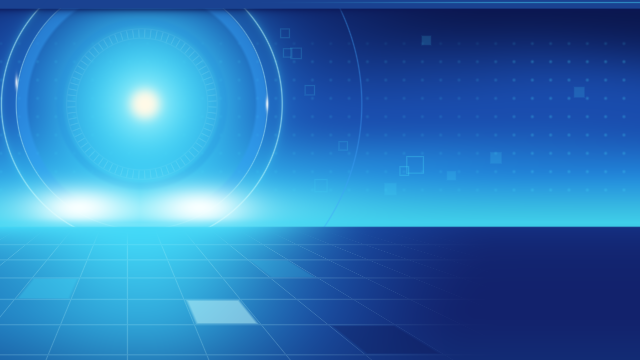
Reproduce this background procedurally as a Shadertoy shader.

```glsl
// A glowing sun inside concentric rings above a bright horizon and a tiled
// floor in perspective. Gradients and distance masks are blended back to
// front, in units of the canvas height.
#define SUN vec2(0.403, 0.711)
#define RING_CENTER vec2(0.394, 0.711)
#define HORIZON 0.370
#define VANISH vec2(0.354, 0.549)
#define TILE_WIDTH 0.412
#define ROW_START 0.2285
#define ROW_RATIO 0.170
#define DOT_STEP 0.0509
#define SQUARES 11
#define TICKS 76.0

const vec3 NAVY = vec3(0.045, 0.085, 0.33);
const vec3 BLUE = vec3(0.10, 0.30, 0.68);
const vec3 AZURE = vec3(0.13, 0.53, 0.86);
const vec3 CYAN = vec3(0.26, 0.85, 0.97);
const vec3 PALE = vec3(0.76, 0.98, 0.99);

float hash(vec2 p) { return fract(sin(dot(p, vec2(127.1, 311.7))) * 43758.5); }

float slope(vec2 cell, vec2 f, vec2 corner) {
  float a = 6.2832 * hash(cell + corner);
  return dot(vec2(cos(a), sin(a)), f - corner);
}

float noise(vec2 p) {
  vec2 i = floor(p), f = fract(p), u = f * f * (3.0 - 2.0 * f);
  return mix(mix(slope(i, f, vec2(0)), slope(i, f, vec2(1, 0)), u.x),
             mix(slope(i, f, vec2(0, 1)), slope(i, f, vec2(1)), u.x), u.y);
}

void tint(inout vec3 c, vec3 target, float k) { c = mix(c, target, k); }
float gauss(vec2 d, vec2 size) { d /= size; return exp(-dot(d, d)); }
float fill(float d, float soft) { return 1.0 - smoothstep(-soft, soft, d); }
float line(float d, float w, float soft) { return fill(abs(d) - w, soft); }
float box(vec2 p, float size) { p = abs(p); return max(p.x, p.y) - size; }

vec3 skyColor(vec2 p) {
  float h = (p.y - HORIZON) / (1.0 - HORIZON);
  float cloud = noise(p * vec2(1.6, 4.0) + 3.0);
  vec3 c = mix(CYAN * 0.92, AZURE, smoothstep(0.0, 0.27, h));
  tint(c, BLUE, smoothstep(0.17, 0.52, h + 0.08 * cloud));
  tint(c, NAVY, 0.5 * smoothstep(0.5, 1.1, h));
  tint(c, NAVY * 0.8, 0.85 * smoothstep(0.5, 1.0, h + 0.15 * cloud) * smoothstep(0.5, 1.4, p.x));
  // Halo and horizon haze
  float r = length(p - SUN);
  tint(c, AZURE, 0.7 * exp(-pow(r / 0.38, 4.0)));
  tint(c, CYAN, 0.95 * exp(-pow(r / 0.25, 3.0)));
  tint(c, CYAN, gauss(p - vec2(0.39), vec2(0.55, 0.17)));
  tint(c, PALE, 0.6 * gauss(p - vec2(0.39, 0.41), vec2(0.37, 0.06)));
  tint(c, CYAN, 0.4 * exp(-abs(h - 0.02) * 40.0));
  return c;
}

void addRings(inout vec3 c, vec2 q, float px) {
  float r = length(q), a = atan(q.y, q.x);
  float upper = smoothstep(-0.32, -0.12, q.y);
  tint(c, AZURE, 0.22 * upper * line(r - 0.228, 0.01, 2.0 * px));
  float tick = line(fract(a / 6.2832 * TICKS) - 0.5, 0.1, 0.08);
  tint(c, PALE, 0.12 * tick * line(r - 0.196, 0.011, px));
  tint(c, PALE, 0.10 * line(abs(r - 0.196) - 0.013, 0.001, px));
  tint(c, vec3(0.2, 0.62, 0.96), 0.5 * upper * line(r - 0.333, 0.015, 2.0 * px));
  tint(c, PALE, (0.2 + 0.4 * cos(a) * cos(a)) * line(r - 0.349, 0.001, px));
  tint(c, CYAN, 0.25 * exp(-abs(r - 0.39) * 110.0));
  tint(c, PALE, 0.6 * line(r - 0.39, 0.0015, px));
  tint(c, vec3(0.24, 0.63, 0.98), 0.45 * line(r - 0.611, 0.0015, px));
  // Glints on both sides
  vec2 glint = vec2(abs(q.x) - 0.348, q.y - 0.06 * step(q.x, 0.0));
  tint(c, vec3(1), 0.8 * gauss(glint, vec2(0.004, 0.018)));
}

void addSquare(inout vec3 c, vec2 q, float size, float solid, float alpha, float px) {
  float d = box(q, size);
  tint(c, CYAN, alpha * mix(line(d, 0.001, px), 0.7 * fill(d, px), solid));
}

void addPattern(inout vec3 c, vec2 p, float px) {
  // Dot lattice, stronger at the right
  vec2 dotCell = (fract((p - vec2(0.817, 0.625)) / DOT_STEP + 0.5) - 0.5) * DOT_STEP;
  float area = line(p.y - 0.665, 0.215, 0.02) * (0.14 + 0.14 * smoothstep(1.3, 1.5, p.x));
  tint(c, CYAN, area * fill(length(dotCell) - 0.0035, 1.5 * px));
  // Scattered squares, denser near the rings
  for (int i = 0; i < SQUARES; i++) {
    float k = float(i), t = fract(k * 0.618 + 0.1);
    vec2 center = vec2(0.79 + 0.9 * t * t, 0.46 + 0.46 * hash(vec2(k, 5)));
    addSquare(c, p - center, 0.011 + 0.006 * hash(vec2(k, 2)), step(0.5, t), 0.25, px);
  }
  addSquare(c, p - vec2(1.153, 0.542), 0.023, 0.0, 0.45, px);
  addSquare(c, p - vec2(1.123, 0.525), 0.012, 0.0, 0.45, px);
}

vec3 floorColor(vec2 p, float px) {
  float d = 1.0 - p.y / HORIZON;
  vec3 c = mix(AZURE * 0.85, BLUE * 0.9, smoothstep(0.4, 0.95, p.x));
  tint(c, vec3(0.07, 0.13, 0.42), smoothstep(0.85, 1.4, p.x + 0.1 * d));
  tint(c, BLUE, 0.35 * exp(-d * 6.0));
  tint(c, BLUE * 0.75, 0.45 * smoothstep(0.6, 1.1, d));
  tint(c, CYAN, exp(-pow(abs(p.x - 0.39) / 0.36, 2.0)) * mix(1.0, 0.3, d));
  tint(c, CYAN, 0.95 * exp(-d * 6.0) * (1.0 - smoothstep(0.55, 1.05, p.x)));
  // Columns meet at the vanishing point; rows widen towards the viewer
  float depth = VANISH.y - p.y;
  vec2 size = depth * vec2(TILE_WIDTH, ROW_RATIO);
  vec2 grid = vec2((p.x - VANISH.x) / size.x, log(depth / ROW_START) / ROW_RATIO);
  vec2 gap = (0.5 - abs(fract(grid) - 0.5)) * size;
  float fade = smoothstep(0.02, 0.2, d) * (1.0 - smoothstep(0.7, 1.4, p.x));
  tint(c, PALE, 0.28 * fade * line(min(gap.x, gap.y), 0.001, px));
  // Lit tiles and a dark one
  float soft = px / size.y;
  tint(c, PALE, 0.55 * fill(box(grid - vec2(1.5, 3.5), 0.46), soft));
  tint(c, CYAN, 0.35 * fill(box(grid - vec2(-1.5, 2.5), 0.46), soft));
  tint(c, CYAN, 0.2 * fill(box(grid - vec2(3.5, 1.5), 0.46), soft));
  tint(c, NAVY, 0.3 * fill(box(grid - vec2(3.5, 4.5), 0.46), soft));
  return c;
}

void mainImage(out vec4 fragColor, in vec2 fragCoord) {
  float px = 1.0 / iResolution.y;
  vec2 p = fragCoord * px;
  vec3 c = skyColor(p);
  addPattern(c, p, px);
  addRings(c, p - RING_CENTER, px);
  tint(c, floorColor(vec2(p.x, min(p.y, HORIZON)), px), fill(p.y - HORIZON, px));
  // Sun core and horizon flares
  float r = length(p - SUN);
  tint(c, PALE, 0.7 * exp(-pow(r / 0.09, 2.0)));
  tint(c, vec3(1.0, 0.98, 0.91), exp(-pow(r / 0.043, 3.0)));
  float flares = gauss(vec2(abs(p.x - 0.388) - 0.167, p.y - 0.423), vec2(0.13, 0.055));
  tint(c, vec3(0.97, 1, 1), flares * mix(0.12, 1.0, smoothstep(-0.01, 0.03, p.y - HORIZON)));
  // Top trim
  tint(c, NAVY, 0.65 * exp(-abs(p.y - 0.973) * 110.0));
  tint(c, vec3(0.1, 0.26, 0.57), fill(0.976 - p.y, px));
  tint(c, CYAN, 0.6 * line(p.y - 0.993, 0.001, px) * smoothstep(0.7, 1.5, p.x));
  fragColor = vec4(c, 1.0);
}
```
